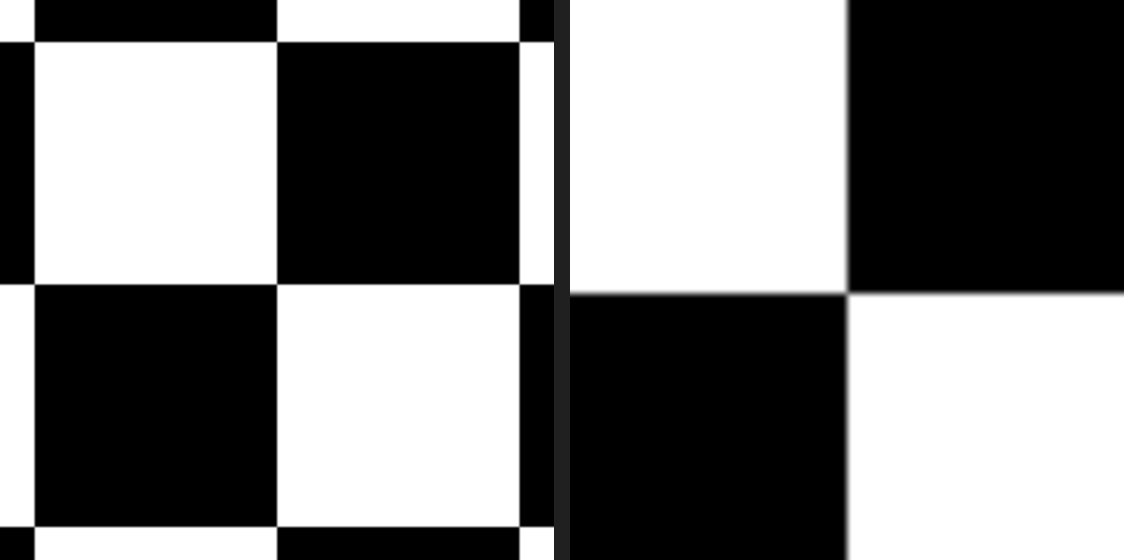
Left, the full canvas; right, a detail of the centre.
A WebGL 2 fragment shader for this pattern:

```glsl
#version 300 es
precision highp float;

uniform vec2 u_resolution;
out vec4 fragColor;

// Lengths are fractions of the canvas height
const float SQUARE_SIZE = 0.4329;
const vec2 CROSSING = vec2(0.4948, 0.4919);  // central corner of four squares
const float EDGE_SOFTNESS = 0.0032;          // half width of the blurred edge
const vec3 DARK = vec3(0.0);
const vec3 LIGHT = vec3(1.0);

// Signed distance to the nearest grid line, alternating in sign per square
vec2 gridDistance(vec2 p) {
    vec2 cell = (p - CROSSING) / SQUARE_SIZE;
    return (0.5 - abs(mod(cell + 0.5, 2.0) - 1.0)) * SQUARE_SIZE;
}

void main() {
    vec2 p = gl_FragCoord.xy / u_resolution.y;

    // Soft square wave from -1 to 1 on each axis
    float softness = max(EDGE_SOFTNESS, 0.75 / u_resolution.y);
    vec2 wave = smoothstep(-softness, softness, gridDistance(p)) * 2.0 - 1.0;

    // Squares are dark where both waves share a sign
    float lightness = 0.5 - 0.5 * wave.x * wave.y;
    fragColor = vec4(mix(DARK, LIGHT, lightness), 1.0);
}
```
